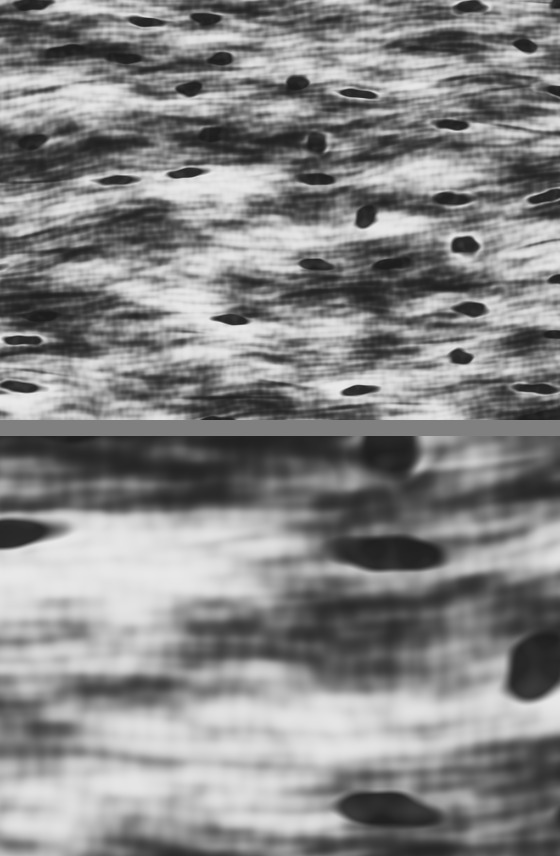
Top: the whole. Bottom: its middle third, enlarged.
Write a WebGL 2 fragment shader that draws this texture.

```glsl
#version 300 es
precision highp float;
// Grey fibrous tissue: wavy stretched strands, pale gaps, thin threads and dark nuclei.

#define STRAND_SCALE vec2(2.3, 9.5)
#define STRAND_CONTRAST 1.95
#define WAVE_HEIGHT 0.06
#define THREAD_DEPTH 0.65
#define GAP_LIGHT 0.75
#define GRAIN 0.4
#define NUCLEUS_CELL vec2(0.2, 0.1)
#define NUCLEUS_TONE 0.11
#define MID_TONE 0.52
#define TONE_RANGE 0.4

uniform vec2 u_resolution;
out vec4 fragColor;

float hash(vec2 p) {
    vec3 q = fract(vec3(p.xyx) * 0.1031);
    q += dot(q, q.yzx + 33.33);
    return fract((q.x + q.y) * q.z);
}

vec2 gradient(vec2 cell) {
    float angle = 6.2832 * hash(cell);
    return vec2(cos(angle), sin(angle));
}

// Gradient noise, centred on zero
float noise(vec2 p) {
    vec2 i = floor(p), f = p - i;
    vec2 w = f * f * f * (f * (f * 6.0 - 15.0) + 10.0);
    vec2 e = vec2(1.0, 0.0);
    float low = mix(dot(gradient(i), f), dot(gradient(i + e), f - e), w.x);
    float high = mix(dot(gradient(i + e.yx), f - e.yx),
                     dot(gradient(i + 1.0), f - 1.0), w.x);
    return mix(low, high, w.y);
}

// Bend space so that the strands run in slow waves
vec2 flow(vec2 p) {
    float wave = WAVE_HEIGHT * noise(p * vec2(1.4, 1.9) + 7.3);
    wave += 0.25 * WAVE_HEIGHT * noise(p * vec2(4.3, 6.0) + 31.7);
    return vec2(p.x, p.y + wave - 0.04 * p.x);
}

// Layers of stretched noise, sheared alternately so strands cross
float strands(vec2 q) {
    float sum = 0.0, amplitude = 1.0, shear = 0.04;
    vec2 scale = STRAND_SCALE;
    for (int i = 0; i < 4; i++) {
        vec2 s = vec2(q.x, q.y + shear * q.x);
        sum += amplitude * noise(s * scale + 17.37 * float(i + 1));
        scale *= vec2(2.0, 2.05);
        amplitude *= 0.8;
        shear = -shear;
    }
    return sum;
}

// Narrow dark lines along the zero contours of stretched noise
float threads(vec2 q) {
    float line = abs(noise(q * vec2(2.6, 17.0) + 53.1));
    float presence = smoothstep(-0.1, 0.25, noise(q * vec2(3.1, 8.0) + 91.4));
    return presence * smoothstep(0.13, 0.0, line);
}

// x: nucleus cover, y: pale rim around it
vec2 nuclei(vec2 q, float density) {
    vec2 base = floor(q / NUCLEUS_CELL);
    float ragged = 0.45 * noise(q * vec2(28.0, 48.0));
    vec2 cover = vec2(0.0);
    for (int y = -1; y <= 1; y++) {
        for (int x = -1; x <= 1; x++) {
            vec2 cell = base + vec2(x, y);
            if (hash(cell + 211.0) > density) continue;
            vec2 jitter = vec2(hash(cell + 37.0), hash(cell + 83.0));
            vec2 centre = (cell + 0.2 + 0.6 * jitter) * NUCLEUS_CELL;
            float size = hash(cell + 127.0);
            vec2 radius = mix(vec2(0.055, 0.012), vec2(0.028, 0.023), size * size);
            vec2 offset = q - centre;
            offset.y += (hash(cell + 163.0) - 0.5) * 0.3 * offset.x;
            float d = length(offset / radius) + ragged;
            float rim = smoothstep(1.6, 1.1, d) * step(0.6, hash(cell + 59.0));
            cover = max(cover, vec2(smoothstep(1.15, 0.7, d), rim));
        }
    }
    return cover;
}

void main() {
    vec2 p = gl_FragCoord.xy / u_resolution.y;
    vec2 q = flow(p);

    // Strands with threads and pale lens-shaped gaps
    float light = STRAND_CONTRAST * strands(q);
    light -= THREAD_DEPTH * threads(q);
    light += GAP_LIGHT * smoothstep(0.12, 0.42, noise(q * vec2(3.2, 13.0) + 71.9));

    // Fine grain, slightly upright
    light += GRAIN * noise(p * vec2(75.0, 46.0));

    // Nuclei, denser towards the top
    vec2 nucleus = nuclei(q, mix(0.28, 0.48, p.y));
    light += 0.55 * nucleus.y;
    float tone = MID_TONE + TONE_RANGE * tanh(light);
    float core = NUCLEUS_TONE + 0.14 * max(0.0, noise(p * 42.0));
    tone = mix(tone, core, 0.93 * nucleus.x);

    fragColor = vec4(vec3(tone), 1.0);
}
```
